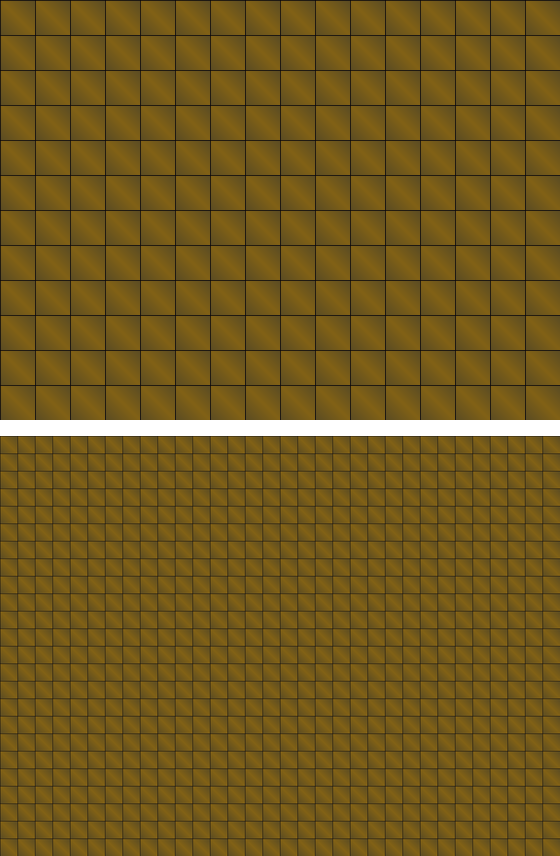
Top, the tile; bottom, the same tile 2 across and 2 down.
A WebGL 2 fragment shader for this pattern:

```glsl
#version 300 es
precision highp float;
// Square bronze tiles in a regular grid, split by thin dark joints.
// Each tile carries a diagonal sheen: a tent gradient, brightest from its upper
// left to its lower right corner. Joints are box filtered over the pixel.

uniform vec2 u_resolution;
out vec4 fragColor;

const vec2  TILE_COUNT   = vec2(16.0, 12.0);        // repeats across and down
const float JOINT_WIDTH  = 1.0 / 48.0;              // in tile widths
const vec3  SHEEN_COLOR  = vec3(0.505, 0.380, 0.083);
const vec3  CORNER_COLOR = vec3(0.350, 0.295, 0.141);
const vec3  JOINT_COLOR  = vec3(0.020, 0.018, 0.050);

// Total joint width passed between 0 and t, for joints at the start of each tile.
vec2 jointIntegral(vec2 t) {
    return floor(t) * JOINT_WIDTH + min(fract(t), JOINT_WIDTH);
}

// Share of the pixel covered by a joint, on each axis.
vec2 jointCoverage(vec2 t, vec2 footprint) {
    vec2 halfPixel = 0.5 * footprint;
    return (jointIntegral(t + halfPixel) - jointIntegral(t - halfPixel)) / footprint;
}

// Tent gradient across the falling diagonal of a tile.
vec3 tileColor(vec2 cell) {
    float offDiagonal = abs(cell.x - cell.y);
    return mix(SHEEN_COLOR, CORNER_COLOR, offDiagonal);
}

void main() {
    // Tile coordinates, measured rightward and downward from the upper left.
    vec2 uv = gl_FragCoord.xy / u_resolution;
    vec2 grid = vec2(uv.x, 1.0 - uv.y) * TILE_COUNT;
    vec2 footprint = TILE_COUNT / u_resolution;

    vec3 color = tileColor(fract(grid));

    // Joints along the left and top side of every tile.
    vec2 cover = jointCoverage(grid, footprint);
    float joint = 1.0 - (1.0 - cover.x) * (1.0 - cover.y);
    color = mix(color, JOINT_COLOR, clamp(joint, 0.0, 1.0));

    fragColor = vec4(color, 1.0);
}
```
